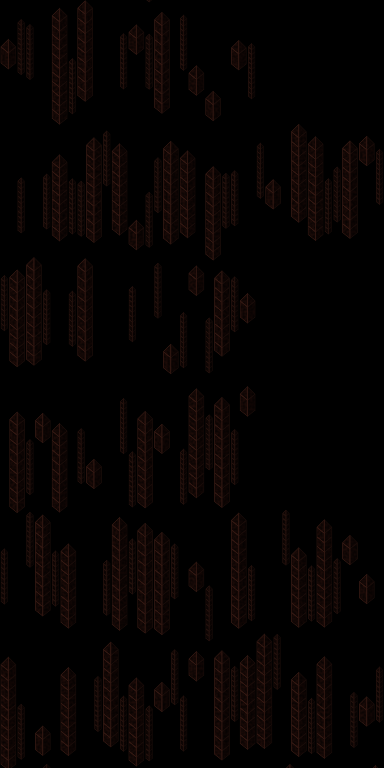
Give the GLSL for this pattern, as a Shadertoy shader.

```glsl
const float UNITS_HIGH  = 96.0;              // canvas height in grid units
const vec2  SLOT_SIZE   = vec2(3.2, 16.0);   // one slot: a wide and a thin pillar
const float ROW_SHIFT   = 2.4;               // vertical scatter of the slots
const float WIDE_HALF   = 0.97;
const float THIN_HALF   = 0.45;
const vec2  WIDE_HEIGHT = vec2(10.0, 14.6);  // shortest, tallest
const float THIN_HEIGHT = 7.0;
const float GEM_HEIGHT  = 3.8;
const float WIDE_CHANCE = 0.62;
const float GEM_CHANCE  = 0.25;
const float THIN_CHANCE = 0.75;
const float PANEL_STEP  = 1.28;              // panel height per half width
const float ROOF_SLOPE  = 1.0;
const float FOOT_SLOPE  = 0.8;
const float LINE_HALF   = 0.03;
const float GRAIN_SCALE = 3.2;
const float GRAIN_DEPTH = 0.9;
const float THIN_SHADE  = 0.72;
const float EMPTY_FROM  = 32.0;              // the right part has bare blocks
const vec3  LINE_COLOR  = vec3(0.195, 0.092, 0.068);
const vec3  LIT_FACE    = vec3(0.075, 0.029, 0.020);
const vec3  DARK_FACE   = vec3(0.046, 0.016, 0.011);
const float DARK_LINE   = 0.48;

vec2 hash2(vec2 p) {
    vec3 q = fract(p.xyx * vec3(0.1031, 0.1030, 0.0973));
    q += dot(q, q.yzx + 33.33);
    return fract((q.xx + q.yz) * q.zy);
}

float cornerSlope(vec2 cell, vec2 offset, vec2 f) {
    float angle = 6.2832 * hash2(cell + offset).x;
    return dot(vec2(cos(angle), sin(angle)), f - offset);
}

float gradientNoise(vec2 p) {
    vec2 cell = floor(p), f = fract(p);
    vec2 u = f * f * f * (f * (f * 6.0 - 15.0) + 10.0);
    vec2 e = vec2(1.0, 0.0);
    return mix(mix(cornerSlope(cell, e.yy, f), cornerSlope(cell, e.xy, f), u.x),
               mix(cornerSlope(cell, e.yx, f), cornerSlope(cell, e.xx, f), u.x), u.y);
}

float stroke(float dist, float blur) {
    return 1.0 - smoothstep(LINE_HALF, LINE_HALF + 0.8 * blur, abs(dist));
}

// Two-sided pillar with pointed ends; p is relative to its lowest tip
vec3 pillar(vec2 p, float halfWidth, float height, float panels, float grain, float blur) {
    float ax = abs(p.x);
    float v = p.y - FOOT_SLOPE * ax;
    float faceTop = height - (ROOF_SLOPE + FOOT_SLOPE) * halfWidth;
    float roofDist = (height - ROOF_SLOPE * ax - p.y) * inversesqrt(1.0 + ROOF_SLOPE * ROOF_SLOPE);
    float footDist = v * inversesqrt(1.0 + FOOT_SLOPE * FOOT_SLOPE);
    float inside = min(halfWidth - ax, min(roofDist, footDist));
    float mask = smoothstep(-0.5 * blur, 0.5 * blur, inside);

    // Outline, ridge and panel rungs
    float panelStep = faceTop / panels;
    float nearest = clamp(round(v / panelStep), 0.0, panels) * panelStep;
    float rung = stroke(v - nearest, blur);
    float lines = max(max(stroke(inside, blur), 0.85 * stroke(p.x, blur)), rung);

    // Lit left face, dark right face
    float right = smoothstep(-0.5 * blur, 0.5 * blur, p.x - 0.5 * blur);
    vec3 face = mix(LIT_FACE, DARK_FACE, right) * (1.0 + GRAIN_DEPTH * grain);
    vec3 edge = LINE_COLOR * mix(1.0, DARK_LINE, right);
    return mask * mix(face, edge, lines);
}

void mainImage(out vec4 fragColor, in vec2 fragCoord) {
    float blur = UNITS_HIGH / iResolution.y;
    vec2 p = fragCoord * blur;

    // Slot lookup with a shift per column
    float column = floor(p.x / SLOT_SIZE.x);
    p.y += ROW_SHIFT * (hash2(vec2(column, 71.0)).x - 0.5);
    float band = floor(p.y / SLOT_SIZE.y);
    vec2 slot = vec2(column, band);
    vec2 q = p - slot * SLOT_SIZE - vec2(0.5 * SLOT_SIZE.x, 0.0);

    vec2 kind = hash2(slot + 13.7);
    vec2 place = hash2(slot + 47.3);
    vec2 form = hash2(slot + 89.1);
    float side = form.x < 0.5 ? -1.0 : 1.0;
    float grain = gradientNoise(p * GRAIN_SCALE);
    vec3 color = vec3(0.0);

    // Wide pillar or single-panel gem on one side
    if (kind.x < WIDE_CHANCE + GEM_CHANCE) {
        bool gem = kind.x > WIDE_CHANCE;
        float height = gem ? GEM_HEIGHT : mix(WIDE_HEIGHT.x, WIDE_HEIGHT.y, form.y);
        float panels = gem ? 1.0 : round(height / (PANEL_STEP * WIDE_HALF)) - 1.0;
        vec2 base = vec2(0.55 * side, 0.3 + place.x * (SLOT_SIZE.y - 0.6 - height));
        color += pillar(q - base, WIDE_HALF, height, panels, grain, blur);
    }

    // Thin pillar on the other side
    if (kind.y < THIN_CHANCE) {
        float panels = round(THIN_HEIGHT / (PANEL_STEP * THIN_HALF)) - 2.0;
        vec2 base = vec2(-1.05 * side, 0.3 + place.y * (SLOT_SIZE.y - 0.6 - THIN_HEIGHT));
        color += THIN_SHADE * pillar(q - base, THIN_HALF, THIN_HEIGHT, panels, grain, blur);
    }

    // Bare blocks
    bool filled = p.x < EMPTY_FROM || band < 2.0 || band == 4.0;
    fragColor = vec4(filled ? color : vec3(0.0), 1.0);
}
```
